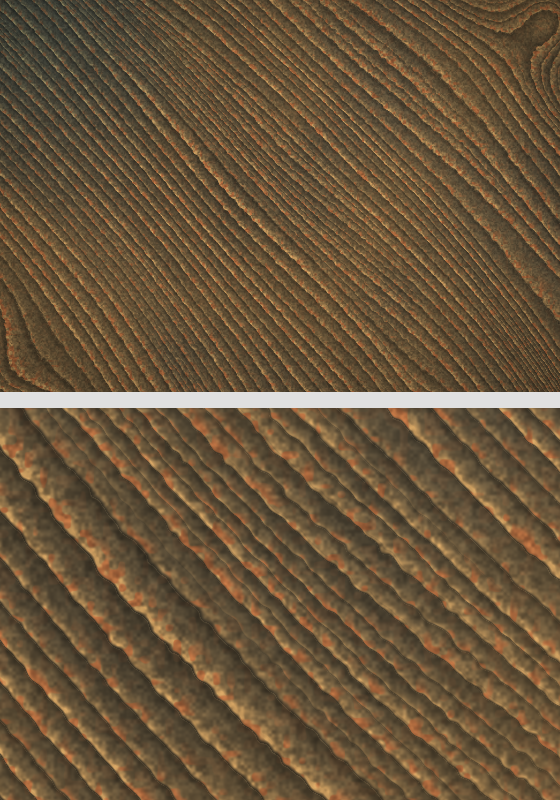
Top: the whole. Bottom: its middle third, enlarged.
Write a WebGL 1 fragment shader that draws this texture.

```glsl
precision highp float;
// Dark weathered wood: long diagonal growth rings that fan and bunch together.
// A warped ring coordinate gives each ring a thin golden crest and a soft fade,
// then fine speckle, rusty flecks and a cool-to-warm shading are laid over it.

uniform vec2 u_resolution;

float hash(vec2 p) {
  vec3 q = fract(vec3(p.xyx) * 0.1031);
  q += dot(q, q.yzx + 33.33);
  return fract((q.x + q.y) * q.z);
}

float noise(vec2 p) {
  vec2 i = floor(p), f = fract(p);
  f = f * f * (3.0 - 2.0 * f);
  return mix(mix(hash(i), hash(i + vec2(1.0, 0.0)), f.x),
             mix(hash(i + vec2(0.0, 1.0)), hash(i + vec2(1.0, 1.0)), f.x), f.y);
}

float fbm(vec2 p) {
  float sum = 0.0, amp = 0.5;
  for (int i = 0; i < 4; i++) {
    sum += amp * noise(p);
    p = mat2(1.6, 1.2, -1.2, 1.6) * p + 17.3;
    amp *= 0.5;
  }
  return sum;
}

// Distance across the grain: steeper at the foot and upper right,
// curling tightly in two opposite corners.
float acrossGrain(vec2 p, float aspect) {
  float s = 0.72 * p.x + 0.45 * p.y + 0.2 * p.y * p.y;
  float rise = max(p.y - 0.55, 0.0);
  s -= 0.6 * rise * rise * smoothstep(0.85, 1.5, p.x);
  vec2 top = p - vec2(aspect + 0.01, 0.97);
  vec2 low = p - vec2(-0.02, 0.03);
  s -= 0.13 * exp(-55.0 * dot(top, top));
  s += 0.07 * exp(-60.0 * dot(low, low));
  return s;
}

// x: bright thin crest with a soft tail, y: dark groove before the next crest.
vec2 ringProfile(float phase, float seed) {
  float f = fract(phase);
  float strength = 0.4 + 0.6 * hash(vec2(floor(phase) + 50.0, seed));
  float crest = smoothstep(0.0, 0.13, f) * (1.25 * exp(-5.5 * f) + 0.3 * exp(-2.0 * f));
  float groove = smoothstep(0.72, 0.97, f) * (1.0 - smoothstep(0.97, 1.0, f))
    + 1.0 - smoothstep(0.0, 0.08, f);
  return vec2(crest * strength * 1.35, min(groove, 1.0) * (0.4 + 0.6 * strength));
}

void main() {
  vec2 p = gl_FragCoord.xy / u_resolution.y;
  float aspect = u_resolution.x / u_resolution.y;
  float s = acrossGrain(p, aspect);
  float along = 0.66 * p.x - 0.75 * p.y;

  // Uneven ring spacing: long smooth drifts, hardly any wobble
  float phase = 37.0 * s
    + 4.2 * noise(vec2(s * 4.5, along * 0.9 + 4.0))
    + 1.8 * noise(vec2(s * 12.0 + 7.0, along * 1.1 + 2.0))
    + 0.25 * noise(vec2(s * 8.0, along * 6.0 + 20.0))
    + 0.13 * noise(p * 105.0);
  vec2 ring = ringProfile(phase, 3.0);

  // Thinner rings appear in long streaks
  vec2 thin = ringProfile(phase * 2.0, 9.0);
  float streaks = smoothstep(0.5, 0.7, noise(vec2(s * 9.0 + 3.0, along * 0.9 + 9.0)));
  ring = mix(ring, max(ring * 0.75, thin * 0.8), streaks);

  // Fine surface grain
  float speckle = noise(p * 200.0) * 0.55 + noise(p * 340.0 + 40.0) * 0.45;
  float mottling = fbm(p * 4.0 + 11.0);
  float fleck = smoothstep(0.5, 0.74, noise(p * 150.0 + 60.0));
  float tone = noise(vec2(s * 6.0 + 5.0, along * 1.2 + 3.0));

  // Wood colours, from dull body to golden crest
  vec3 greyBrown = vec3(0.255, 0.228, 0.175);
  vec3 warmBrown = vec3(0.315, 0.26, 0.175);
  vec3 gold = vec3(0.66, 0.51, 0.31);
  vec3 rust = vec3(0.60, 0.32, 0.18);
  float warmth = smoothstep(0.2, 0.75, mottling + 0.2 * (p.x / aspect - p.y));
  vec3 color = mix(greyBrown, warmBrown, warmth) * (0.92 + 0.24 * tone);
  float shine = ring.x * (0.5 + 0.9 * speckle);
  color = mix(color, gold, clamp(shine, 0.0, 1.0));
  color *= 1.0 - 0.26 * ring.y;
  color = mix(color, rust, fleck * (0.08 + 0.6 * smoothstep(0.12, 0.6, ring.x)));
  color *= 0.82 + 0.42 * speckle;

  // Cool upper left, darkened borders and a lighter middle
  float cool = 1.0 - smoothstep(0.0, 0.65, length(p - vec2(0.05, 1.0)));
  color = mix(color, color * vec3(0.78, 0.95, 1.12), cool);
  vec2 centered = gl_FragCoord.xy / u_resolution - 0.5;
  color *= 1.11 - 0.65 * dot(centered, centered);
  gl_FragColor = vec4(color, 1.0);
}
```
